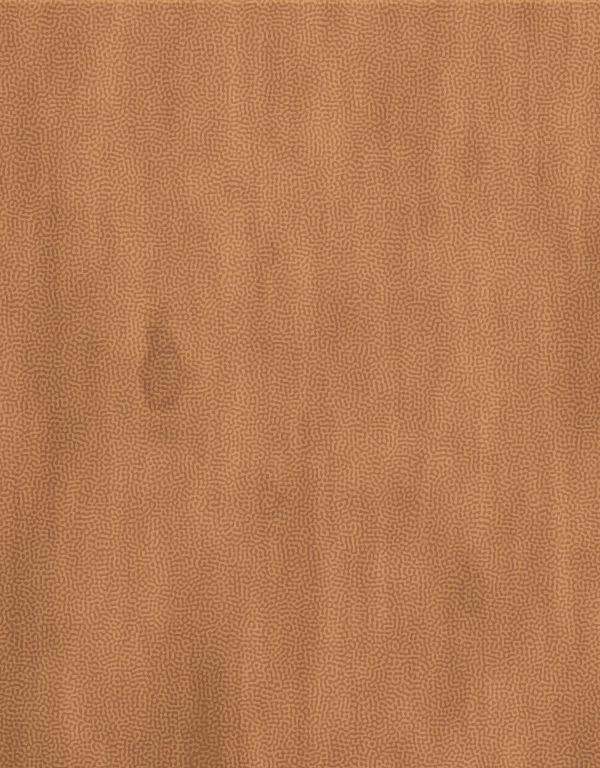
Give the GLSL for this texture, as a Shadertoy shader.

```glsl
// Warm, pale brown wood board with upright fibres, soft blotches and a few knots.
// Stretched value noise gives the fibres; layered sines of similar wavelength,
// bent in many directions, give the fine, worm-like two-tone stipple over them.

#define STIPPLE_COUNT 160.0  // stipple waves per canvas height
#define STIPPLE_DEPTH 0.31
#define FIBRE_DEPTH 0.46
#define BLOTCH_DEPTH 0.40
#define KNOT_DEPTH 0.36
#define BASE_TONE 0.50
#define MAIN_KNOT vec2(0.275, 0.515)
#define SEAM vec2(0.4, 0.27) // side and top of the shaded strip
#define DARK_WOOD vec3(0.585, 0.385, 0.250)
#define MID_WOOD vec3(0.715, 0.485, 0.323)
#define LIGHT_WOOD vec3(0.808, 0.595, 0.400)

const float PI = 3.14159265;

float hash(vec2 p) {
    vec3 q = fract(vec3(p.xyx) * 0.1031);
    q += dot(q, q.yzx + 33.33);
    return fract((q.x + q.y) * q.z);
}

float valueNoise(vec2 p) {
    vec2 cell = floor(p), f = fract(p);
    f = f * f * (3.0 - 2.0 * f);
    float low = mix(hash(cell), hash(cell + vec2(1, 0)), f.x);
    float high = mix(hash(cell + vec2(0, 1)), hash(cell + vec2(1, 1)), f.x);
    return mix(low, high, f.y);
}

// Upright streaks, from broad bands to thin fibres; centred on zero
float fibres(vec2 p) {
    float sum = 0.0, weight = 0.30;
    vec2 scale = vec2(13.0, 1.7);
    for (int i = 0; i < 5; i++) {
        sum += weight * (valueNoise(p * scale + float(i) * 17.3) - 0.5);
        scale *= vec2(1.9, 1.9);
        weight *= 0.98;
    }
    return sum;
}

// Labyrinth of short broken worms, from -1 to 1
float stipple(vec2 p) {
    float sum = 0.0;
    for (int i = 0; i < 11; i++) {
        float k = float(i);
        float angle = (k + 0.5 * sin(k * 5.1)) * PI / 11.0;
        vec2 dir = vec2(cos(angle), sin(angle));
        vec2 across = vec2(-dir.y, dir.x);
        // Bends at two scales keep the waves from forming regular rosettes
        float bend = 1.8 * sin(dot(p, across + 0.4 * dir) * (90.0 + 11.0 * k) + k * 2.4)
                   + 2.6 * sin(dot(p, across - 0.7 * dir) * (43.0 + 5.0 * k) + k * 4.1);
        float pitch = STIPPLE_COUNT * (1.0 + 0.09 * sin(k * 7.7));
        sum += cos(dot(p, dir) * 2.0 * PI * pitch + bend + k * k * 1.7);
    }
    // Fade out where the pixels are too coarse to show it
    float visible = smoothstep(0.5, 0.34, STIPPLE_COUNT / iResolution.y);
    return visible * (2.0 * smoothstep(-2.5, 2.5, sum) - 1.0);
}

// Soft oval knot with a ring, a small core and a smudge above and below
float knot(vec2 offset, vec2 size) {
    vec2 q = offset / size;
    q += 0.6 * (vec2(valueNoise(q * 1.7 + 4.0), valueNoise(q * 1.7 + 9.0)) - 0.5);
    float d = length(q);
    float ring = exp(-pow((d - 0.75) * 4.5, 2.0));
    float core = exp(-14.0 * d * d);
    float body = 0.35 * (1.0 - smoothstep(0.7, 1.1, d));
    float smudge = exp(-pow((abs(q.y) - 1.35) * 4.5, 2.0) - q.x * q.x * 2.5);
    return 0.6 * ring + 0.45 * core + body + 0.5 * smudge;
}

void mainImage(out vec4 fragColor, in vec2 fragCoord) {
    vec2 uv = fragCoord / iResolution.xy;
    vec2 p = fragCoord / iResolution.y;

    // Knots: one large, the others small and in two columns
    float knots = knot(uv - MAIN_KNOT, vec2(0.044, 0.052));
    for (int i = 0; i < 4; i++) {
        float k = float(i);
        vec2 place = vec2(0.62 - 0.17 * sign(cos(PI * (0.5 * k + 0.25))),
                          fract(0.67 + 0.56 * k));
        float size = 0.014 + 0.012 * abs(sin(k * 1.9));
        knots += 0.55 * knot(uv - place, vec2(size, size * 1.3));
    }

    // Fibres sway a little and part around the main knot
    vec2 away = uv - MAIN_KNOT;
    vec2 grain = p;
    grain.x -= 0.4 * away.x * exp(-dot(away, away) * 250.0);
    grain.x += 0.003 * sin(p.y * 7.0 + 3.0 * p.x);

    // Broad shading: lighter top middle, darker left side and lower strip
    float tone = BASE_TONE + 0.18 * (uv.y - 0.45);
    tone -= 0.16 * smoothstep(0.2, 0.0, uv.x) + 0.06 * smoothstep(0.85, 1.0, uv.x);
    float strip = smoothstep(0.12, SEAM.x, uv.x) * smoothstep(SEAM.x + 0.005, SEAM.x, uv.x);
    tone -= 0.17 * strip * smoothstep(SEAM.y, SEAM.y - 0.17, uv.y);

    // Layers of grain, blotches, knots and stipple
    float blotch = 0.42 * valueNoise(p * vec2(8.0, 4.0) + 31.0)
                 + 0.33 * valueNoise(p * vec2(23.0, 12.0) + 57.0)
                 + 0.25 * valueNoise(p * vec2(62.0, 40.0) + 83.0);
    tone += BLOTCH_DEPTH * (blotch - 0.5) + FIBRE_DEPTH * fibres(grain);
    tone -= KNOT_DEPTH * knots;
    tone += STIPPLE_DEPTH * stipple(p);
    tone += 0.3 * smoothstep(0.994, 0.998, uv.y); // pale top edge

    tone = clamp(tone, -0.1, 1.1);
    vec3 colour = tone < 0.5 ? mix(DARK_WOOD, MID_WOOD, tone * 2.0)
                             : mix(MID_WOOD, LIGHT_WOOD, tone * 2.0 - 1.0);
    fragColor = vec4(colour, 1.0);
}
```
